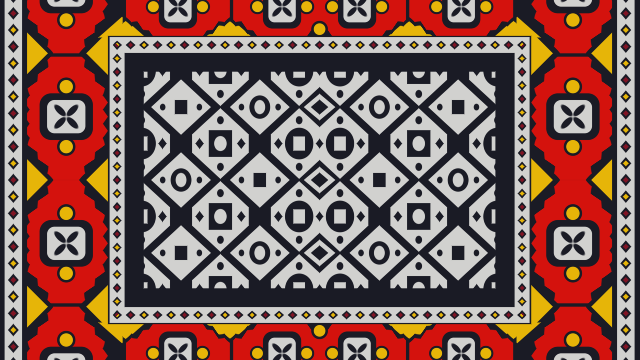
A WebGL 1 fragment shader for this pattern:

```glsl
precision highp float;
uniform vec2 u_resolution;

const vec3 NAVY = vec3(0.10, 0.105, 0.145);
const vec3 IVORY = vec3(0.82, 0.82, 0.81);
const vec3 RED = vec3(0.83, 0.07, 0.05);
const vec3 YELLOW = vec3(0.90, 0.71, 0.03);
const vec3 MAROON = vec3(0.50, 0.08, 0.14);

// Lengths are in 1/432 of the canvas height
float edgeWidth() { return 0.6 * 432.0 / u_resolution.y; }

float fill(float d) {
  float w = edgeWidth();
  return 1.0 - smoothstep(-w, w, d);
}

void paint(inout vec3 col, vec3 ink, float d) { col = mix(col, ink, fill(d)); }

float box(vec2 p, vec2 b) {
  p = abs(p) - b;
  return max(p.x, p.y);
}

float roundBox(vec2 p, vec2 b, float r) {
  p = abs(p) - b + r;
  return length(max(p, 0.0)) + min(max(p.x, p.y), 0.0) - r;
}

float ellipse(vec2 p, vec2 r) { return (length(p / r) - 1.0) * min(r.x, r.y); }

float rhombus(vec2 p, vec2 r) {
  return (dot(abs(p), 1.0 / r) - 1.0) * r.x * r.y / length(r);
}

// Central lattice of diamonds and octagons
void lattice(inout vec3 col, vec2 q) {
  vec2 cell = vec2(47.25, 43.75);

  float column = floor((q.x - 24.5) / 94.5 + 0.5);
  vec2 o = vec2(q.x - 24.5 - 94.5 * column, mod(q.y, 87.5) - 43.75);
  paint(col, IVORY, max(rhombus(o, cell * 0.97), abs(o.x) - 34.0));
  paint(col, NAVY, ellipse(vec2(o.x, abs(o.y) - 28.0), vec2(4.0, 4.8)));
  paint(col, NAVY, rhombus(vec2(abs(o.x) - 25.0, o.y), vec2(5.0, 6.5)));
  if (mod(column, 2.0) < 0.5) {
    paint(col, NAVY, ellipse(o, vec2(17.0, 19.0)));
    paint(col, IVORY, box(o, vec2(7.0, 8.5)));
  } else {
    paint(col, NAVY, box(o, vec2(14.0, 16.0)));
    paint(col, IVORY, ellipse(o, vec2(7.5, 9.0)));
  }

  float j = max(floor((q.x - 71.75) / 94.5 + 0.5), 0.0);
  float row = floor(q.y / 87.5 + 0.5);
  vec2 d = vec2(q.x - 71.75 - 94.5 * j, q.y - 87.5 * row);
  paint(col, IVORY, rhombus(d, cell * 0.76));
  paint(col, NAVY, ellipse(vec2(abs(d.x) - 22.0, d.y), vec2(3.3, 4.0)));
  if (mod(row + j, 2.0) < 0.5) {
    paint(col, NAVY, box(d, vec2(7.5, 8.5)));
  } else {
    paint(col, NAVY, ellipse(d, vec2(12.5, 14.0)));
    paint(col, IVORY, ellipse(d, vec2(6.5, 8.5)));
  }

  // Small rhombi on the middle seam
  vec2 seam = vec2(q.x, d.y);
  paint(col, IVORY, rhombus(seam, vec2(19.0, 16.0)));
  paint(col, NAVY, rhombus(seam, vec2(10.5, 9.0)));
}

// Flower medallion: x runs across the band, y along it
void medallion(inout vec3 col, vec2 p, float size) {
  p = abs(p) / size;
  float tooth = abs(fract(p.y / 17.0) - 0.5) * 12.0;
  float halfWidth = mix(44.0, 15.0, smoothstep(22.0, 76.0, p.y)) + tooth;
  float red = max((p.x - halfWidth) * 0.8, p.y - 76.0) * size;
  vec2 bead = p - vec2(0.0, 36.0);
  paint(col, NAVY, red - 4.0);
  paint(col, RED, red);
  paint(col, NAVY, roundBox(p, vec2(32.0, 28.0), 14.0) * size);
  paint(col, NAVY, (length(bead) - 11.0) * size);
  paint(col, YELLOW, (length(bead) - 8.0) * size);
  paint(col, IVORY, roundBox(p, vec2(23.0, 20.0), 9.0) * size);
  vec2 petal = vec2(p.x + p.y, p.x - p.y) * 0.707 - vec2(10.5, 0.0);
  paint(col, NAVY, ellipse(petal, vec2(9.0, 3.8)) * size);
}

// Row of two-tone studs: x across the strip, y along it
void studs(inout vec3 col, vec2 p, float pitch, float size) {
  float n = floor(p.y / pitch + 0.5);
  vec2 s = vec2(p.x, p.y - n * pitch);
  paint(col, NAVY, rhombus(s, vec2(size, size * 1.15)));
  paint(col, mod(n, 2.0) < 0.5 ? MAROON : YELLOW, rhombus(s, vec2(size * 0.55)));
}

void main() {
  vec2 p = (gl_FragCoord.xy - 0.5 * u_resolution) * 432.0 / u_resolution.y;
  vec2 q = abs(p + vec2(0.5, 0.0));
  vec3 col = NAVY;

  // Yellow triangles between the medallions
  float dy = abs(q.y - 152.0 * floor(q.y / 152.0 + 0.5));
  paint(col, YELLOW, max((dy + 326.0 - q.x) * 0.707, q.x - 352.0));
  paint(col, YELLOW, max((dy + q.x - 280.0) * 0.707, 253.0 - q.x));
  float dx = abs(abs(q.x - 173.0) - 64.0);
  paint(col, YELLOW, max((dx * 0.88 + q.y - 196.0) * 0.75, 171.0 - q.y));

  // Medallion band
  for (int i = 0; i < 2; i++) {
    float k = float(i);
    medallion(col, (q - vec2(45.0 + 125.0 * k, 208.0)).yx, 0.82);
    medallion(col, q - vec2(304.0, 76.0 + 152.0 * k), 1.0);
  }
  float button = length(q - vec2(0.0, 181.0));
  paint(col, NAVY, button - 10.0);
  paint(col, YELLOW, button - 7.0);

  // Outer studded stripes
  paint(col, NAVY, 351.0 - q.x);
  paint(col, IVORY, abs(q.x - 367.5) - 10.5);
  studs(col, vec2(q.x - 367.5, q.y), 20.0, 6.5);

  // Inner studded frame
  paint(col, NAVY, box(q, vec2(254.0, 173.0)));
  paint(col, IVORY, box(q, vec2(252.0, 171.5)));
  bool onSide = q.x - 243.0 > q.y - 162.0;
  studs(col, onSide ? q - vec2(243.0, 0.0) : q.yx - vec2(162.0, 0.0), 16.2, 5.2);
  paint(col, NAVY, box(q, vec2(234.0, 152.5)));

  // Centre panel
  vec3 panel = NAVY;
  lattice(panel, q);
  col = mix(col, panel, fill(box(q, vec2(211.0, 130.0))));
  gl_FragColor = vec4(col, 1.0);
}
```
